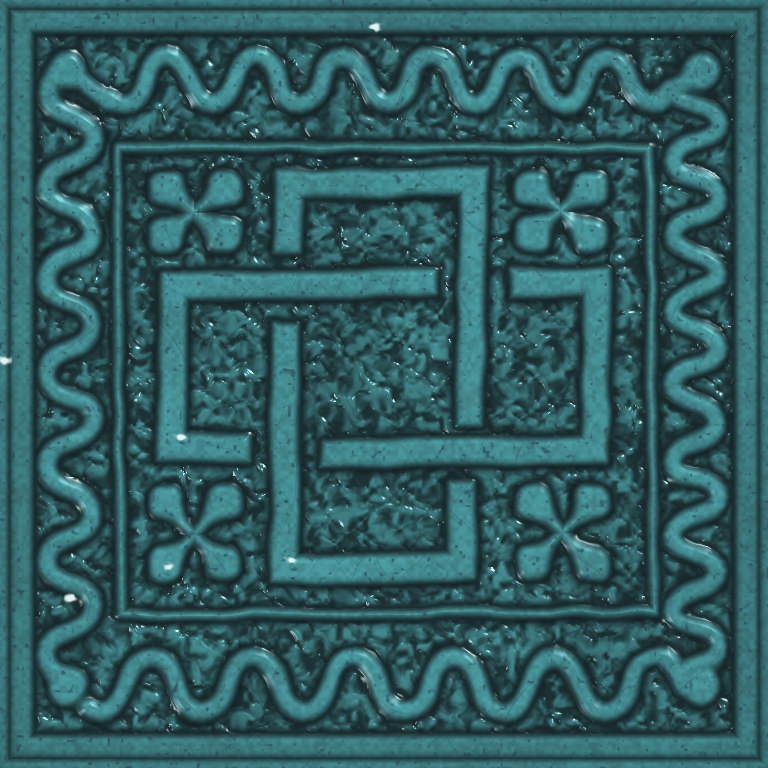
This texture is drawn by a Shadertoy shader. Its source:

```glsl
#define DEEP vec3(0.085, 0.135, 0.145)
#define GLAZE vec3(0.290, 0.615, 0.635)
#define SHINE vec3(0.88, 0.92, 0.92)
#define ROD_HALF 0.0195
#define WAVE_HALF 0.0130
#define LINE_HALF 0.0068
#define RELIEF_HEIGHT 0.011
#define GRAIN_HEIGHT 0.0052
#define GRAIN_SCALE 112.0
#define WOBBLE 0.006
#define GLOSS 80.0
#define TAU 6.2831853

float hash(vec2 p) {
    return fract(sin(dot(p, vec2(127.1, 311.7))) * 43758.545);
}

float noise(vec2 p) {
    vec2 i = floor(p), f = fract(p);
    f = f * f * (3.0 - 2.0 * f);
    return mix(mix(hash(i), hash(i + vec2(1, 0)), f.x),
               mix(hash(i + vec2(0, 1)), hash(i + vec2(1, 1)), f.x), f.y);
}

float smoothMin(float a, float b, float k) {
    float t = max(k - abs(a - b), 0.0) / k;
    return min(a, b) - 0.25 * k * t * t;
}

float segment(vec2 p, vec2 a, vec2 b) {
    vec2 ap = p - a, ab = b - a;
    return length(ap - ab * clamp(dot(ap, ab) / max(dot(ab, ab), 1e-8), 0.0, 1.0));
}

float roundBox(vec2 p, vec2 halfSize, float r) {
    vec2 q = abs(p) - halfSize + r;
    return length(max(q, 0.0)) + min(max(q.x, q.y), 0.0) - r;
}

// Square-ended bar running from a to b
float bar(vec2 p, vec2 a, vec2 b) {
    vec2 dir = normalize(b - a), q = p - 0.5 * (a + b);
    q = vec2(dot(q, dir), dot(q, vec2(-dir.y, dir.x)));
    return roundBox(q, vec2(0.5 * distance(a, b) + ROD_HALF, ROD_HALF), 0.005);
}

// Distance to a meander with broad turns, sampled near p within the span
float wave(vec2 p, float mid, float amp, float period, float phase, vec2 span) {
    if (abs(p.y - mid) > 0.09) return 1.0;
    float d = 1.0;
    vec2 last = vec2(0.0);
    for (int i = 0; i <= 12; i++) {
        float x = clamp(p.x - 0.042 + 0.007 * float(i), span.x, span.y);
        float angle = TAU * (x - phase) / period;
        vec2 point = vec2(x + 0.036 * period * sin(2.0 * angle), mid + amp * cos(angle));
        if (i > 0) d = min(d, segment(p, last, point));
        last = point;
    }
    return d - WAVE_HALF;
}

// Four hooked rods interlaced around the centre
float rods(vec2 p) {
    vec2 knot[16] = vec2[16](
        vec2(.376, .690), vec2(.376, .760), vec2(.617, .763), vec2(.612, .464),
        vec2(.682, .632), vec2(.777, .632), vec2(.775, .414), vec2(.435, .410),
        vec2(.600, .354), vec2(.600, .263), vec2(.371, .258), vec2(.371, .562),
        vec2(.309, .415), vec2(.224, .418), vec2(.228, .627), vec2(.552, .632));
    float d = 1.0;
    for (int i = 0; i < 15; i++)
        if (i % 4 != 3) d = min(d, bar(p, knot[i], knot[i + 1]));
    return d;
}

float flower(vec2 p) {
    bool top = p.y > 0.5;
    vec2 centre = vec2(p.x < 0.49 ? 0.254 : 0.732, top ? 0.724 : 0.306);
    vec2 lobe = vec2(0.038, top ? 0.030 : 0.040), q = abs(p - centre);
    return smoothMin(roundBox(q - lobe, vec2(0.023), 0.017), segment(q, vec2(0.0), lobe) - 0.008, 0.018);
}

float edgeDistance(vec2 p) {
    vec2 m = min(p, 1.0 - p);
    return min(m.x, m.y);
}

// Signed distance to all raised parts
float relief(vec2 p) {
    float e = edgeDistance(p);
    float d = min(abs(e - 0.0275) - 0.016, e - 0.0125);
    p += WOBBLE * (vec2(noise(p * 24.0), noise(p * 24.0 + 50.0)) - 0.5);
    d = min(d, wave(p, 0.896, 0.031, 0.1146, 0.219, vec2(0.150, 0.870)));
    d = min(d, wave(p, 0.109, 0.036, 0.1315, 0.329, vec2(0.120, 0.890)));
    d = min(d, wave(p.yx, 0.091, -0.030, 0.1217, 0.880, vec2(0.115, 0.905)));
    d = min(d, wave(p.yx, 0.906, 0.029, 0.0977, 0.841, vec2(0.120, 0.880)));
    // Corner knobs, with stems to the upper meander
    vec2 q = min(p, 1.0 - p), knob = vec2(0.088, p.y > 0.5 ? 0.092 : 0.106);
    d = smoothMin(d, length(q - knob) - 0.025, 0.012);
    if (p.y > 0.5) d = smoothMin(d, segment(q, knob, vec2(0.142, 0.131)) - WAVE_HALF, 0.008);
    vec2 corner[4] = vec2[4](vec2(.154, .809), vec2(.846, .807), vec2(.852, .203), vec2(.156, .200));
    for (int i = 0; i < 4; i++)
        d = min(d, segment(p, corner[i], corner[(i + 1) % 4]) - LINE_HALF);
    return min(d, min(rods(p), flower(p)));
}

float grain(vec2 p) {
    vec2 q = p * GRAIN_SCALE + 1.1 * vec2(noise(p * 60.0), noise(p * 60.0 + 9.0));
    return 0.72 * noise(q) + 0.28 * noise(q * 1.9 + 17.0);
}

float height(vec2 p, float d) {
    return RELIEF_HEIGHT * smoothstep(0.008, -0.012, d)
         + GRAIN_HEIGHT * grain(p) * smoothstep(-0.001, 0.009, d);
}

void mainImage(out vec4 fragColor, in vec2 fragCoord) {
    vec2 p = fragCoord / iResolution.xy, s = vec2(0.0011, 0.0);
    float d = relief(p), h = height(p, d), g = grain(p);
    vec2 slope = vec2(height(p + s.xy, relief(p + s.xy)), height(p + s.yx, relief(p + s.yx))) - h;
    vec3 n = normalize(vec3(-slope / s.x, 1.0));

    // Glaze: thin and bright on raised parts, dark where it pools
    float raised = smoothstep(0.004, -0.008, d);
    float cloud = noise(p * 9.0) * 0.6 + noise(p * 31.0) * 0.4;
    float field = (0.12 + 0.66 * smoothstep(0.15, 0.85, g)) * smoothstep(-0.001, 0.016, d);
    float top = 0.90 + 0.20 * (cloud - 0.5) + 0.22 * (noise(p * 190.0) - 0.5);
    top *= mix(0.84, 1.0, smoothstep(0.0, -0.013, d));
    top *= mix(0.82, 1.0, smoothstep(0.03, 0.06, edgeDistance(p)));
    vec3 col = mix(DEEP, GLAZE, mix(field * (0.8 + 0.4 * cloud), top, raised));
    col *= 0.99 + 0.20 * dot(n.xy, vec2(0.3, 0.7));

    // Dark specks and fine crazing
    float speck = smoothstep(0.68, 0.90, 0.7 * noise(p * 170.0 + 31.0) + 0.3 * noise(p.yx * 260.0));
    vec2 skew = vec2(p.x + p.y, p.x - 0.6 * p.y) * 13.0 + noise(p * 12.0);
    vec2 crack = abs(fract(skew) - 0.5);
    float craze = smoothstep(0.025, 0.0, min(crack.x, crack.y)) * noise(p * 18.0);
    col = mix(col, vec3(0.16, 0.25, 0.32), raised * (0.6 * speck + 0.3 * craze));

    // Broken reflections on the wet surface
    float patches = smoothstep(0.40, 0.85, noise(p * 62.0 + 70.0));
    float gleam = pow(max(dot(n, normalize(vec3(0.30, 0.50, 1.0))), 0.0), GLOSS);
    gleam += 0.7 * pow(max(dot(n, normalize(vec3(-0.50, -0.35, 1.0))), 0.0), GLOSS);
    col += SHINE * gleam * (0.10 + 0.85 * patches) * mix(1.0, 0.35, raised);

    // Small bright glints
    vec2 glint[6] = vec2[6](vec2(.234, .431), vec2(.378, .271), vec2(.221, .262),
                            vec2(.489, .965), vec2(.091, .221), vec2(.007, .531));
    for (int i = 0; i < 6; i++) {
        float r = length((p - glint[i]) * vec2(0.8, 1.2)) + 0.006 * (noise(p * 200.0) - 0.5);
        col = mix(col, vec3(0.88, 0.95, 0.95), smoothstep(0.008, 0.002, r));
    }
    fragColor = vec4(clamp(col, 0.0, 1.0), 1.0);
}
```
